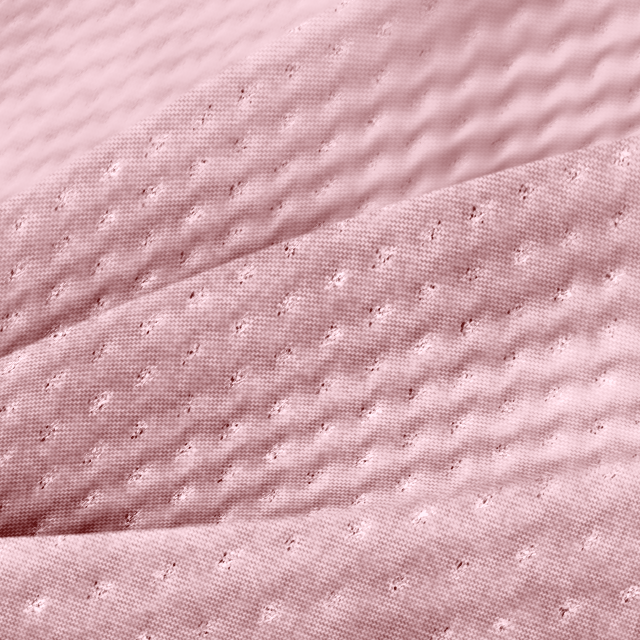
A Shadertoy shader for this texture:

```glsl
// Draped pink knit fabric: three soft folds with rows of dimpled, glinting stitches.

float hash(vec2 p) {
    vec3 q = fract(p.xyx * 0.1031);
    q += dot(q, q.yzx + 33.33);
    return fract((q.x + q.y) * q.z);
}

float noise(vec2 p) {
    vec2 i = floor(p), f = fract(p);
    f = f * f * (3.0 - 2.0 * f);
    return mix(mix(hash(i), hash(i + vec2(1, 0)), f.x),
               mix(hash(i + vec2(0, 1)), hash(i + vec2(1, 1)), f.x), f.y);
}

// Relief of one layer; dimples sit at whole numbers of cell, rows count downward.
float fabric(vec2 cell, vec2 period, float focus, float puff) {
    float pixel = 1.0 / iResolution.y;
    vec2 id = floor(cell + 0.5);
    vec2 d = (cell - id) * period * vec2(1, -1);

    // Padded ridges along the rows, lit from above
    vec2 wave = 6.2832 * (cell + 0.18 * (noise(cell * 1.7 + 40.0) - 0.5));
    float shade = puff * (sin(wave.y + 0.5 * sin(wave.x)) * (0.95 + 0.25 * cos(wave.x)) + 0.2 * sin(wave.x));

    // Fine knit courses cross the dimple rows; faded out where too small to resolve
    vec2 stitch = vec2(cell.x * period.x, (cell.y - 0.5 * cell.x) * period.y) / vec2(0.0068, 0.0066);
    vec2 yarn = 6.2832 * stitch;
    float knit = 0.55 * sin(yarn.x + 1.3 * sin(yarn.y)) + 0.5 * cos(yarn.y);
    knit *= 0.6 + 0.8 * noise(stitch * 0.4 + 190.0);
    knit += 1.1 * (noise(stitch * vec2(0.9, 1.4) + 350.0) - 0.5);
    shade += 0.21 * focus * knit * (1.0 - smoothstep(0.3, 0.6, pixel / 0.0066));

    // Shiny tuft in the dimple, its strength varying
    float ragged = 0.012 * (noise(d * 180.0 + id * 13.0) - 0.5);
    float tuft = 1.0 - smoothstep(0.002, 0.024, length(d * vec2(0.85, 1.1)) + ragged);
    float strand = smoothstep(0.35, 0.85, noise(d * vec2(300, 420) + id * 17.0));
    shade += focus * tuft * (0.1 + 0.5 * strand) * (0.6 + 0.7 * hash(id + 70.0));

    // Small open holes at the upper left of the tuft
    for (int i = 0; i < 7; i++) {
        vec2 seed = id * 7.0 + float(i) * vec2(31, 57) + 200.0;
        float size = 0.0008 + 0.0014 * hash(seed + 3.0);
        vec2 hole = vec2(-0.018, -0.012) + vec2(0.027, 0.026) * vec2(hash(seed), hash(seed + 9.0));
        float open = 1.0 - smoothstep(size - pixel, size + pixel, length((d - hole) * vec2(1, 0.8)));
        shade -= focus * open * (0.3 + 0.6 * hash(seed + 21.0));
    }
    return shade;
}

void mainImage(out vec4 fragColor, in vec2 fragCoord) {
    vec2 uv = fragCoord / iResolution.xy;
    float x = uv.x, y = uv.y;

    // Depth below the crest of each fold
    float upper = 0.68 + 0.6 * x - y;
    float middle = 0.44 + 0.46 * x - 0.11 * x * x - y;
    float lower = 0.16 + 0.03 * x + 0.09 * x * x - y;

    // Blurred far layer
    float row = (1.0 + 0.35 * x - y) / 0.041;
    float tone = 0.94 - 0.12 * smoothstep(0.1, 0.35, -upper)
               + fabric(vec2(x / 0.043 + 0.5 * row, row), vec2(0.043, 0.041), 0.08, 0.08);

    // Upper fold, losing focus to the right
    float t = 0.63 + 0.62 * x - 0.13 * x * x - y;
    row = t / 0.075 + 7.0 * t * abs(t);
    float fold = 0.67 + 0.28 * exp(-13.0 * max(upper, 0.0))
               + 0.16 * x * smoothstep(0.1, 0.3, upper)
               - 0.3 * exp(20.0 * min(middle, 0.0)) * (1.0 - 0.9 * x);
    fold += fabric(vec2(x / 0.071 + 0.1 * row - 2.48, row), vec2(0.071, 0.07),
                   0.75 - 0.6 * smoothstep(0.25, 0.75, x), 0.08 + 0.1 * smoothstep(0.0, 0.2, t));
    tone = mix(tone, fold, smoothstep(-0.006, 0.006, upper));

    // Middle fold, rows flattening and crowding into a dark crease at the left
    t = (0.28 + 0.6 * x - 0.115 * x * x - y) * (1.18 - 0.3 * x);
    row = t / 0.09 + 7.0 * t * abs(t);
    fold = 0.59 + 0.32 * exp(-13.0 * max(middle, 0.0))
         + 0.37 * x * smoothstep(0.12, 0.4, middle)
         - 0.7 * exp(14.0 * min(lower, 0.0) - 3.2 * x);
    fold += fabric(vec2(x / 0.0745 + 0.1 * row - 7.08, row), vec2(0.0745, 0.08),
                   1.0 - 0.3 * smoothstep(0.6, 1.0, x), 0.08 + 0.12 * smoothstep(0.0, 0.22, t));
    tone = mix(tone, fold, smoothstep(-0.003, 0.003, middle));

    // Lower fold, its crest melting away to the right
    row = (0.042 + 0.23 * x - y) / 0.098;
    fold = 0.61 + 0.38 * exp(-11.0 * max(lower, 0.0));
    fold += fabric(vec2(x / 0.1 + 0.35 * row - 0.586, row), vec2(0.1, 0.098), 1.0, 0.08);
    float melt = 0.003 + 0.04 * x * x;
    tone = mix(tone, fold, smoothstep(-melt, melt, lower));

    // Uneven cloth, contrast with soft highlights, and final colour
    tone += 0.14 * (noise(uv * 8.0) - 0.5) + 0.08 * (noise(uv * 40.0) - 0.5);
    tone = 0.75 + 1.3 * (tone - 0.76);
    tone = min(tone, 1.0) + 0.45 * max(tone - 1.0, 0.0);
    vec3 color = mix(vec3(0.53, 0.29, 0.30), vec3(0.93, 0.79, 0.82), clamp(tone, -0.4, 1.3));
    fragColor = vec4(clamp(color, 0.0, 1.0), 1.0);
}
```
